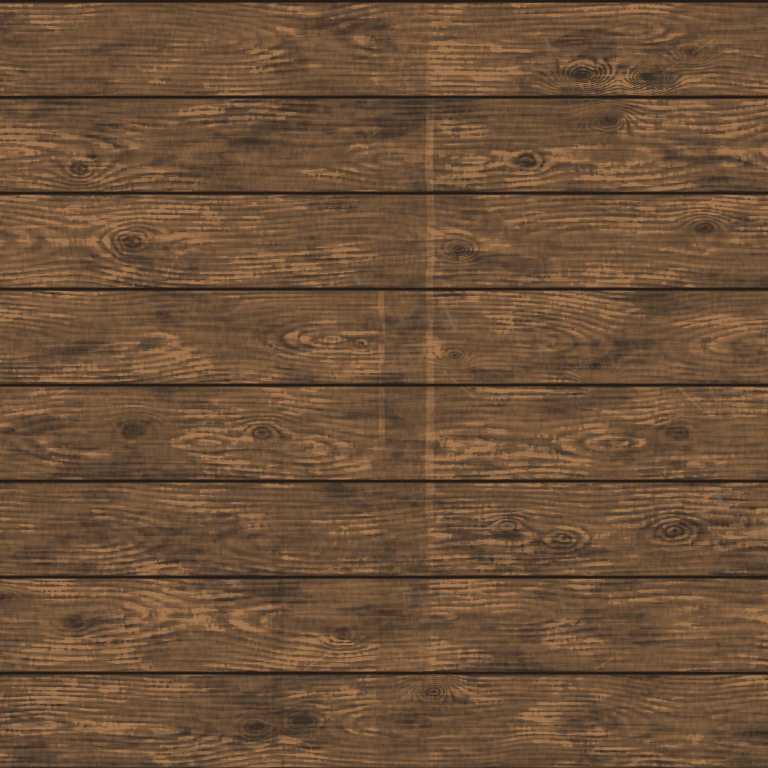
Reproduce this texture procedurally as a Shadertoy shader.

```glsl
#define PLANKS 8.0
#define SEAM_WIDTH 0.0040
#define RINGS 18.0
#define KNOTS 3
#define SCRATCHES 18
#define WEAR 0.36
#define STAIN 0.24
#define DARK_WOOD vec3(0.20, 0.16, 0.13)
#define PALE_WOOD vec3(0.58, 0.42, 0.28)
#define GAP_COLOR vec3(0.14, 0.11, 0.09)
#define SCUFF_COLOR vec3(0.46, 0.43, 0.41)

vec2 hash2(vec2 p) {
    vec3 q = fract(p.xyx * vec3(0.1031, 0.1030, 0.0973));
    q += dot(q, q.yzx + 33.33);
    return fract((q.xx + q.yz) * q.zy);
}

// Smooth cellular noise: random cell values blended by distance
float cellNoise(vec2 p) {
    vec2 cell = floor(p), f = p - cell;
    float sum = 0.0, total = 0.0;
    for (int j = -1; j <= 1; j++)
    for (int i = -1; i <= 1; i++) {
        vec2 o = vec2(i, j), h = hash2(cell + o);
        vec2 r = o + h - f;
        float w = exp(-8.0 * dot(r, r));
        sum += w * hash2(cell + o + 71.7).x;
        total += w;
    }
    return sum / total;
}

float layeredNoise(vec2 p) {
    return 0.48 * cellNoise(p) + 0.30 * cellNoise(p * vec2(2.1, 2.7) + 13.1)
         + 0.22 * cellNoise(p * vec2(6.3, 8.1) + 37.9);
}

// Growth rings with lens-shaped eyes; x = ring tone, y = knot darkness
vec2 grain(vec2 p, vec2 q, float row) {
    vec2 seed = hash2(vec2(row, 3.7));
    float s = seed.x * 6.28;
    float heart = 0.35 + 0.3 * seed.y + 0.04 * sin(p.x * 0.9 + s) + 0.02 * sin(p.x * 2.3 + 2.0 * s);
    float d = p.y - heart + 0.05 * (cellNoise(q * vec2(0.9, 2.0)) - 0.5);
    float eye = 0.10 + 0.11 * sin(p.x * 1.3 + s * 7.0) + 0.05 * sin(p.x * 3.1 + s * 13.0);
    float field = length(vec2(d, eye));
    float knot = 0.0;
    for (int k = 0; k < KNOTS; k++) {
        vec2 h = hash2(vec2(row * 3.0 + 5.0, float(k) * 7.0 + 2.0));
        float size = 0.05 + 0.06 * fract(h.x * 17.0);
        vec2 o = (p - vec2(h.x * PLANKS, 0.2 + 0.6 * h.y)) * vec2(0.6, 1.0);
        o += 0.03 * (cellNoise(q * 6.0) - 0.5);
        float dist = length(o);
        field = mix(field, dist, exp(-dist * dist / (size * size * 4.0)));
        float core = 1.0 - smoothstep(size * 0.2, size, dist);
        float halo = exp(-dist * dist / (size * size * 3.0));
        knot = max(knot, 0.65 * core + 0.35 * halo);
    }
    float phase = fract(field * RINGS * (0.85 + 0.4 * seed.x));
    return vec2(smoothstep(0.0, 0.6, phase) * (1.0 - smoothstep(0.7, 1.0, phase)), knot);
}

float band(float x, float center, float halfWidth) {
    return 1.0 - smoothstep(halfWidth - 0.001, halfWidth + 0.001, abs(x - center));
}

float segmentDistance(vec2 p, vec2 a, vec2 dir) {
    vec2 r = p - a;
    return length(r - dir * clamp(dot(r, dir) / dot(dir, dir), 0.0, 1.0));
}

void mainImage(out vec4 fragColor, in vec2 fragCoord) {
    vec2 uv = fragCoord / iResolution.y;
    float px = 1.0 / iResolution.y;
    float y = (uv.y + 0.0015) * PLANKS;
    float row = floor(y);
    vec2 p = vec2(uv.x * PLANKS, y - row);
    vec2 q = p + vec2(row * 17.3, row * 5.0);

    // Wood tone: rings, fibres and saw marks
    vec2 wood = grain(p, q, row);
    float patches = layeredNoise(q * vec2(1.0, 3.0) + 40.0);
    float fibre = cellNoise(q * vec2(2.5, 40.0));
    float saw = cellNoise(q * vec2(36.0, 18.0) + 9.0);
    float shielded = smoothstep(0.485, 0.497, uv.x) * (1.0 - smoothstep(0.555, 0.565, uv.x));
    float tone = 0.63 + 0.08 * (hash2(vec2(row, 8.3)).x - 0.5);
    tone += (wood.x - 0.5) * mix(0.14, 0.34, smoothstep(0.35, 0.65, patches)) * (1.0 - 0.6 * shielded);
    tone += 0.30 * (fibre - 0.5) + 0.17 * (saw - 0.5) + 0.24 * (patches - 0.5);

    // Pale flakes where the finish is worn, and dark stains
    float flakes = 0.6 * cellNoise(q * vec2(5.0, 30.0) + 61.0) + 0.2 * wood.x + 0.2 * saw;
    tone += WEAR * smoothstep(0.52, 0.64, flakes) * smoothstep(0.47, 0.64, patches) * (1.0 - 0.6 * shielded);
    float stain = layeredNoise(q * vec2(1.5, 3.0) + 85.0);
    tone -= STAIN * smoothstep(0.54, 0.74, stain) + 0.42 * wood.y + 0.05 * shielded;

    // Upright strap marks crossing several planks
    float rough = cellNoise(uv * vec2(60.0, 34.0));
    float x = uv.x + 0.003 * (rough - 0.5);
    float tall = mix(0.25, 1.0, smoothstep(0.25, 0.4, uv.y) * (1.0 - smoothstep(0.86, 0.88, uv.y)));
    float middle = smoothstep(0.37, 0.4, uv.y) * (1.0 - smoothstep(0.61, 0.63, uv.y));
    float worn = smoothstep(0.2, 0.55, rough);
    tone += 0.32 * band(x, 0.560, 0.0050) * tall * mix(0.5, 1.0, worn);
    tone += 0.30 * band(x, 0.497, 0.0040) * middle * worn;
    tone -= 0.12 * band(x, 0.362, 0.008) * (1.0 - smoothstep(0.48, 0.5, uv.y)) * worn;

    // Slanted scratches, some of them grey scuffs
    float scuff = 0.0;
    for (int i = 0; i < SCRATCHES; i++) {
        vec2 a = hash2(vec2(float(i) * 3.0 + 1.0, 19.0)), b = hash2(vec2(float(i) * 5.0 + 2.0, 43.0));
        float grey = step(0.8, b.y);
        vec2 dir = mix(vec2(0.02 + 0.09 * b.x, 0.12 * (b.y - 0.3)), vec2(-0.012, 0.025) * b.x, grey);
        float width = mix(0.0010, 0.0025, grey);
        float line = 1.0 - smoothstep(width - px, width + px, segmentDistance(uv, a, dir));
        tone += 0.28 * line * (1.0 - grey) * smoothstep(0.25, 0.5, rough * 0.5 + saw * 0.5);
        scuff = max(scuff, line * grey);
    }

    // Shaded plank edges and dark seams
    float edge = min(p.y, 1.0 - p.y) / PLANKS;
    tone -= 0.20 * exp(-edge * 220.0);
    vec3 color = mix(DARK_WOOD, PALE_WOOD, clamp(tone, 0.05, 1.15));
    color = mix(color, SCUFF_COLOR, 0.5 * scuff + 0.12 * smoothstep(0.55, 0.75, stain) * fibre);
    float halfSeam = 0.5 * SEAM_WIDTH + 0.0004 * (saw - 0.5);
    color = mix(GAP_COLOR, color, smoothstep(halfSeam - px, halfSeam + px, edge));
    fragColor = vec4(color, 1.0);
}
```
